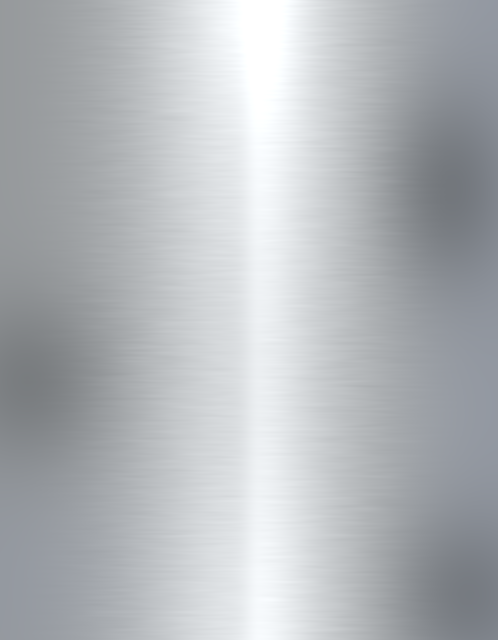
Give the GLSL for this texture, as a Shadertoy shader.

```glsl
const float BASE_LEVEL = 0.595;
const float SHEEN_CENTER = 0.505;
const float SHEEN_WIDTH = 0.25;
const float SHEEN_GAIN = 0.265;
const float END_GAIN = 0.075;        // extra sheen at the top and bottom ends
const float RIDGE_CENTER = 0.522;
const float RIDGE_GAIN = 0.075;
const float RIDGE_LEFT = 0.032;      // steep flank
const float RIDGE_RIGHT = 0.085;     // gentle flank
const vec2 FLARE_POS = vec2(0.505, 1.0);
const vec2 FLARE_SIZE = vec2(0.10, 0.16);
const float FLARE_GAIN = 0.06;
const vec2 BRUSH_FREQ = vec2(7.0, 150.0);
const float BRUSH_GAIN = 0.022;
const vec3 COOL_TINT = vec3(-0.011, 0.002, 0.012);
const vec3 EDGE_BLUE = vec3(-0.012, -0.004, 0.022);

float bell(float x) {
    return exp(-x * x);
}

float blob(vec2 p, vec2 center, vec2 size) {
    vec2 d = (p - center) / size;
    return exp(-dot(d, d));
}

vec2 hashGradient(vec2 cell) {
    vec3 q = fract(cell.xyx * vec3(0.1031, 0.1030, 0.0973));
    q += dot(q, q.yzx + 33.33);
    return fract((q.xx + q.yz) * q.zy) * 2.0 - 1.0;
}

float gradientNoise(vec2 p) {
    vec2 i = floor(p), f = fract(p);
    vec2 u = f * f * f * (f * (f * 6.0 - 15.0) + 10.0);
    vec2 e = vec2(0.0, 1.0);
    float a = dot(hashGradient(i), f);
    float b = dot(hashGradient(i + e.yx), f - e.yx);
    float c = dot(hashGradient(i + e.xy), f - e.xy);
    float d = dot(hashGradient(i + e.yy), f - e.yy);
    return mix(mix(a, b, u.x), mix(c, d, u.x), u.y);
}

// Horizontal scratches summed over three scales
float brushing(vec2 p) {
    float sum = 0.0, gain = 1.0;
    vec2 freq = BRUSH_FREQ;
    for (int i = 0; i < 3; i++) {
        sum += gain * gradientNoise(p * freq + 17.3 * float(i));
        freq *= vec2(1.7, 1.4);
        gain *= 0.75;
    }
    return sum;
}

// Vertical cylinder-like highlight, strongest near the ends
float sheen(vec2 p) {
    float ends = smoothstep(0.4, 1.0, p.y) + 0.6 * smoothstep(0.4, 0.0, p.y);
    float broad = bell((p.x - SHEEN_CENTER) / SHEEN_WIDTH);
    float offset = p.x - RIDGE_CENTER;
    float ridge = bell(offset / (offset < 0.0 ? RIDGE_LEFT : RIDGE_RIGHT));
    return broad * (SHEEN_GAIN + END_GAIN * ends) + RIDGE_GAIN * ridge
         + FLARE_GAIN * blob(p, FLARE_POS, FLARE_SIZE);
}

// Three soft dark reflections
float shadows(vec2 p) {
    return 0.155 * blob(p, vec2(0.89, 0.705), vec2(0.135, 0.155))
         + 0.120 * blob(p, vec2(0.07, 0.405), vec2(0.160, 0.130))
         + 0.130 * blob(p, vec2(0.92, 0.070), vec2(0.160, 0.130));
}

void mainImage(out vec4 fragColor, in vec2 fragCoord) {
    vec2 uv = fragCoord / iResolution.xy;

    float shade = shadows(uv);
    float level = BASE_LEVEL + sheen(uv) - shade;

    // Scratches fade toward the sides and inside the bright ridge
    float mask = smoothstep(0.02, 0.3, uv.x) * smoothstep(0.95, 0.7, uv.x);
    mask *= 1.0 - 0.65 * bell((uv.x - SHEEN_CENTER) / 0.025);
    level += BRUSH_GAIN * mask * brushing(uv);

    // Cool metal, bluer along the right edge and lower left corner
    float blue = smoothstep(0.72, 1.0, uv.x)
               + 0.7 * blob(uv, vec2(0.0, 0.1), vec2(0.25, 0.2));
    blue *= 1.0 - 3.0 * shade;
    vec3 color = vec3(level) + COOL_TINT + EDGE_BLUE * blue;

    fragColor = vec4(clamp(color, 0.0, 1.0), 1.0);
}
```
